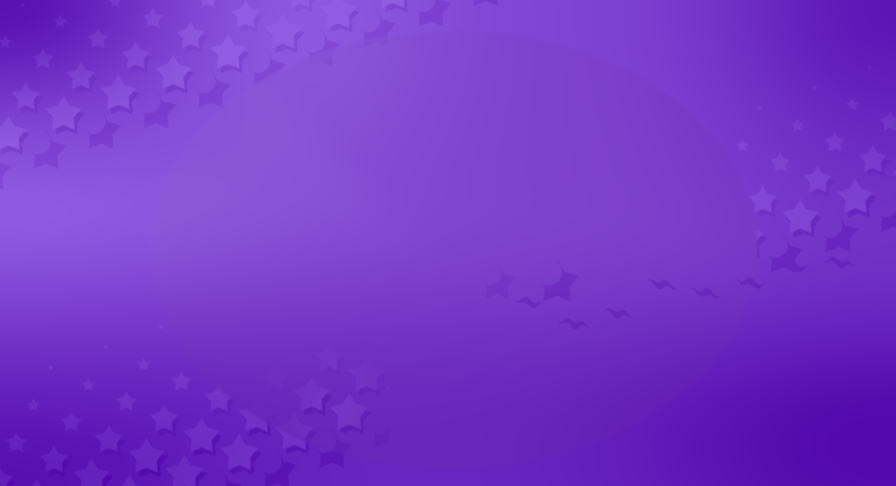
Give the GLSL for this background, as a WebGL 2 fragment shader.

```glsl
#version 300 es
precision highp float;
// Violet glow with a muted central oval, slanted fields of growing stars and drifting dark slivers.

#define DARK vec3(0.325, 0.035, 0.68)
#define LIGHT vec3(0.57, 0.36, 0.885)
#define OVAL_CENTER vec2(0.933, 0.486)
#define OVAL_RADII vec2(0.624, 0.45)
#define CELL 0.0852
#define TILT 0.43
#define STAR_GAIN 0.17
#define SHADE_GAIN 0.17
#define SLIVERS 8

uniform vec2 u_resolution;
out vec4 fragColor;

float hash(vec2 p) {
    vec3 q = fract(vec3(p.xyx) * 0.1031);
    q += dot(q, q.yzx + 33.33);
    return fract((q.x + q.y) * q.z);
}

float glow(vec2 p, vec2 center, vec2 radii) {
    vec2 d = (p - center) / radii;
    return exp(-dot(d, d));
}

float fill(float d, float soft) {
    return 1.0 - smoothstep(-soft, soft, d);
}

// Signed distance to the edges of a plump five-pointed star.
float star(vec2 p, float r) {
    const float HALF = 0.628319;
    float a = abs(mod(atan(p.x, p.y) + HALF, 2.0 * HALF) - HALF);
    vec2 q = length(p) * vec2(sin(a), cos(a));
    vec2 edge = 0.58 * r * vec2(sin(HALF), cos(HALF)) - vec2(0.0, r);
    return dot(q - vec2(0.0, r), normalize(vec2(-edge.y, edge.x)));
}

// Hooked remnant of a star, hollowed by a disc.
float hook(vec2 p, float r) {
    return max(star(p, r), 0.62 * r - length(p - r * vec2(-0.4, 0.5)));
}

// Tilted lattice of stars growing row by row: x is light, y is shade.
vec2 starField(vec2 p, vec2 origin, float lastRow, float soft) {
    float c = cos(TILT), s = sin(TILT);
    mat2 turn = mat2(c, s, -s, c);
    vec2 q = turn * (p - origin) / CELL;
    vec2 id = round(q);
    float row = id.x - id.y;
    if (row < -1.0 || row > lastRow + 1.0) return vec2(0.0);
    vec2 f = transpose(turn) * (q - id);
    float r = clamp(0.15 + 0.1 * row, 0.04, 0.48);
    float w = soft / CELL;
    if (row > lastRow) return vec2(0.0, fill(hook(f, 0.5), w));
    float lit = fill(star(f, r), w);
    float shade = fill(star(f - vec2(0.08, -0.12), r), w);
    return vec2(lit, shade * (1.0 - lit) * smoothstep(1.0, 3.0, row));
}

// Thin wavy dashes drifting down towards the left.
float slivers(vec2 p, float soft) {
    float cover = 0.0;
    for (int i = 0; i < SLIVERS; i++) {
        float k = float(i);
        float sway = (0.043 - 0.0057 * k) * cos(2.0944 * k);
        vec2 d = p - vec2(1.088 + 0.091 * k, 0.335 + 0.018 * k + sway);
        d.y += 0.2 * d.x + 0.004 * sin(d.x * 190.0 + k);
        float size = mix(0.026, 0.034, hash(vec2(k, 7.0)));
        float thick = 0.008 * (1.0 - abs(d.x) / size);
        cover = max(cover, fill(abs(d.y) - thick, soft) * step(abs(d.x), size));
    }
    return cover;
}

// Brightness of the broad background, from dark corners to the left and upper glows.
float backdrop(vec2 uv) {
    float t = 0.36 + 0.36 * smoothstep(0.1, 0.62, uv.y);
    t += 0.27 * glow(uv, vec2(0.0, 0.54), vec2(0.32, 0.2));
    t += 0.24 * glow(uv, vec2(0.33, 0.95), vec2(0.17, 0.3));
    t -= 0.62 * glow(uv, vec2(0.0, 1.0), vec2(0.18, 0.2));
    t -= 0.55 * glow(uv, vec2(1.0, 1.0), vec2(0.2, 0.3));
    t -= 0.38 * glow(uv, vec2(1.0, 0.08), vec2(0.28, 0.26));
    t -= 0.28 * glow(uv, vec2(0.0, 0.0), vec2(0.26, 0.2));
    return t - 0.14 * glow(uv, vec2(1.0, 0.6), vec2(0.2, 0.25));
}

void main() {
    vec2 uv = gl_FragCoord.xy / u_resolution;
    vec2 p = vec2(uv.x * 1.8417, uv.y);
    float soft = 1.2 / u_resolution.y;
    float t = backdrop(uv);

    // Muted oval with a soft diagonal fold above its middle.
    float rim = length((p - OVAL_CENTER) / OVAL_RADII);
    float inside = 1.0 - smoothstep(0.985, 1.015, rim);
    float fold = smoothstep(-0.08, 0.08, p.x - 0.93 + 0.9 * (0.52 - p.y) * -1.0 + 0.1);
    t -= 0.05 * inside * fold * smoothstep(0.4, 0.65, uv.y);

    // Star fields, hidden by the oval except for two broken patches.
    vec2 marks = starField(p, vec2(0.124, 0.955), 3.0, soft);
    if (p.x < 0.8) marks += starField(p, vec2(0.182, 0.208), 4.0, soft);
    if (p.x > 1.43) marks += starField(p, vec2(1.639, 0.742), 3.0, soft);
    float patches = glow(p, vec2(0.69, 0.15), vec2(0.1)) + glow(p, vec2(0.74, 0.83), vec2(0.09));
    marks *= max(1.0 - inside, min(patches, 1.0));

    // Dark hooks and slivers inside the oval.
    marks.y = max(marks.y, slivers(p, soft));
    marks.y = max(marks.y, fill(hook(p - vec2(1.145, 0.418), 0.047), soft));
    marks.y = max(marks.y, 0.5 * fill(hook(p - vec2(1.022, 0.418), 0.04), soft));
    t += STAR_GAIN * marks.x - SHADE_GAIN * marks.y;

    vec3 color = mix(DARK, LIGHT, clamp(t, 0.0, 1.0));
    color += inside * vec3(0.004, 0.008, -0.015);
    fragColor = vec4(color, 1.0);
}
```
